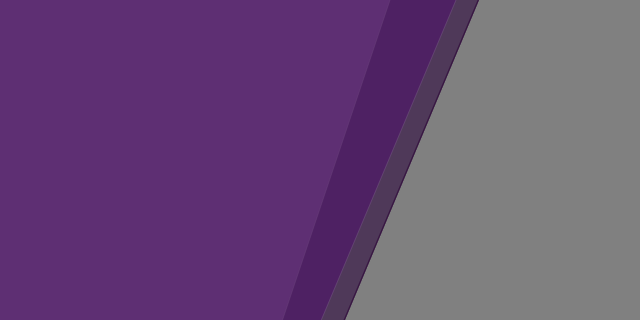
This background is drawn by a Shadertoy shader. Its source:

```glsl
// Flat purple field beside a grey one, parted by two slanted bands.
// Each slanted edge is a signed distance to a line; the layers are painted
// from left to right, then thin seams are drawn along the edges.

// Colours
const vec3 PURPLE      = vec3(0.370, 0.184, 0.450);
const vec3 DEEP_PURPLE = vec3(0.307, 0.128, 0.388);
const vec3 DUSKY_MAUVE = vec3(0.310, 0.224, 0.350);
const vec3 GREY        = vec3(0.502);
const vec3 PALE_SEAM   = vec3(0.460, 0.340, 0.520);
const vec3 DARK_SEAM   = vec3(0.220, 0.090, 0.260);

// Edges: x at the bottom and at the top, in canvas heights
const vec2 FIELD_EDGE = vec2(0.883, 1.219);
const vec2 BAND_EDGE  = vec2(1.004, 1.425);
const vec2 GREY_EDGE  = vec2(1.078, 1.497);

// Seam widths in canvas heights, and strength of the pale seams
const float PALE_WIDTH    = 0.0026;
const float DARK_WIDTH    = 0.0042;
const float PALE_STRENGTH = 0.55;

// Signed distance to a slanted edge, positive on its right
float edgeDistance(vec2 p, vec2 edge) {
    float run = edge.y - edge.x;
    return (p.x - edge.x - run * p.y) / sqrt(1.0 + run * run);
}

// Smooth coverage of the right-hand side, one pixel wide
float rightOf(float dist, float pixel) {
    return clamp(dist / pixel + 0.5, 0.0, 1.0);
}

// Coverage of a thin line centred on distance zero
float seam(float dist, float width, float pixel) {
    return rightOf(dist + 0.5 * width, pixel) - rightOf(dist - 0.5 * width, pixel);
}

void mainImage(out vec4 fragColor, in vec2 fragCoord) {
    float pixel = 1.0 / iResolution.y;
    vec2 p = fragCoord * pixel;

    float fieldDist = edgeDistance(p, FIELD_EDGE);
    float bandDist  = edgeDistance(p, BAND_EDGE);
    float greyDist  = edgeDistance(p, GREY_EDGE);

    // Flat layers
    vec3 color = mix(PURPLE, DEEP_PURPLE, rightOf(fieldDist, pixel));
    color = mix(color, DUSKY_MAUVE, rightOf(bandDist, pixel));
    color = mix(color, GREY, rightOf(greyDist, pixel));

    // Seams; the dark one lies just inside the mauve band
    float pale = max(0.5 * seam(fieldDist, PALE_WIDTH, pixel),
                     seam(bandDist, PALE_WIDTH, pixel));
    color = mix(color, PALE_SEAM, PALE_STRENGTH * pale);
    color = mix(color, DARK_SEAM, seam(greyDist + 0.5 * DARK_WIDTH, DARK_WIDTH, pixel));

    fragColor = vec4(color, 1.0);
}
```
